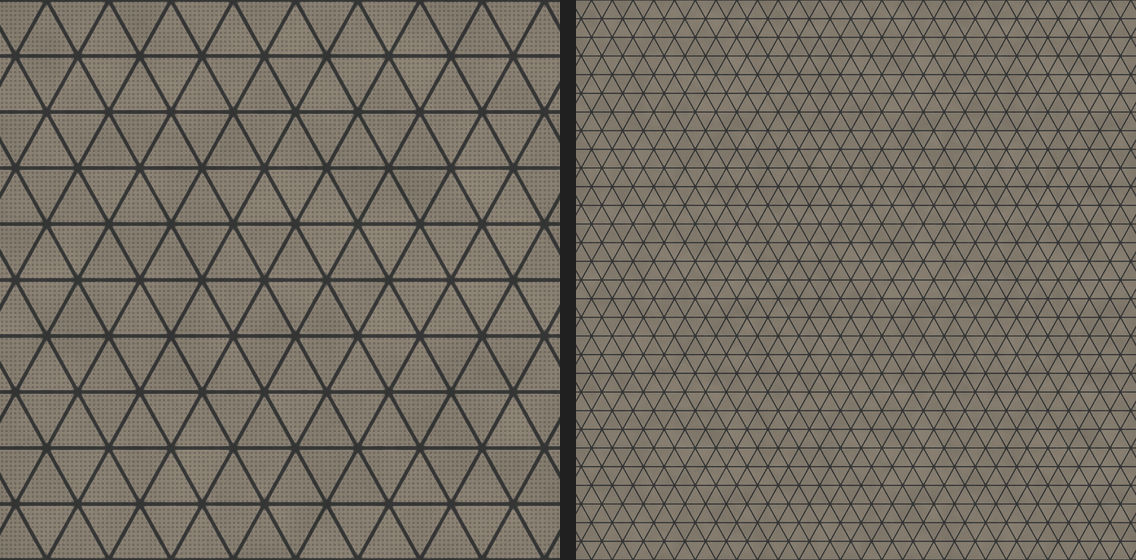
Left, the tile; right, the same tile 3 across and 3 down.
This pattern is drawn by a WebGL 2 fragment shader. Its source:

```glsl
#version 300 es
precision highp float;

#define COLUMNS 9.0
#define ROWS 10.0
#define DOTS 128.0
#define DOT_RADIUS 0.28
#define LINE_HALF_WIDTH 0.0031
#define NODE_FILLET 0.0045
#define WOBBLE 0.0005
#define TILE_COLOR vec3(0.535, 0.502, 0.448)
#define DOT_COLOR vec3(0.435, 0.405, 0.358)
#define LINE_COLOR vec3(0.205, 0.208, 0.207)
#define WEAR 0.06
#define TILE_VARIATION 0.035

uniform vec2 u_resolution;
out vec4 outColor;

float hash(vec2 p) {
    return fract(sin(dot(p, vec2(127.1, 311.7))) * 43758.5453);
}

// Value noise whose lattice wraps after the given whole period
float wrappedNoise(vec2 uv, float period) {
    vec2 p = uv * period;
    vec2 cell = floor(p);
    vec2 f = fract(p);
    f = f * f * (3.0 - 2.0 * f);
    vec2 lo = mod(cell, period);
    vec2 hi = mod(cell + 1.0, period);
    float bottom = mix(hash(lo), hash(vec2(hi.x, lo.y)), f.x);
    float top = mix(hash(vec2(lo.x, hi.y)), hash(hi), f.x);
    return mix(bottom, top, f.y);
}

float wrappedFbm(vec2 uv, float period) {
    float sum = 0.0;
    float weight = 0.5;
    for (int octave = 0; octave < 4; octave++) {
        sum += weight * wrappedNoise(uv, period);
        period *= 2.0;
        weight *= 0.5;
    }
    return sum / 0.9375;
}

float smoothMin(float a, float b, float k) {
    float h = max(k - abs(a - b), 0.0) / k;
    return min(a, b) - 0.25 * h * h * k;
}

void main() {
    vec2 uv = gl_FragCoord.xy / u_resolution;
    float pixel = 1.0 / min(u_resolution.x, u_resolution.y);

    // Three line families: both diagonals and the rows
    float x = uv.x * COLUMNS - 0.75;
    float y = uv.y * ROWS;
    vec3 family = vec3(x + 0.5 * y, x - 0.5 * y, y);
    float slope = length(vec2(COLUMNS, 0.5 * ROWS));
    vec3 toLine = abs(fract(family - 0.5) - 0.5) / vec3(slope, slope, ROWS);

    // Rounded joints and slightly uneven line edges
    float dist = smoothMin(toLine.x, toLine.y, NODE_FILLET);
    dist = smoothMin(dist, toLine.z, NODE_FILLET);
    dist += WOBBLE * (wrappedNoise(uv, 90.0) - 0.5) - LINE_HALF_WIDTH;
    float line = 1.0 - smoothstep(-0.7 * pixel, 0.7 * pixel + 0.0003, dist);

    // Triangle identity, wrapped across the canvas
    vec3 index = floor(family);
    vec2 triangle = mod(vec2(index.x + index.y, index.z), vec2(2.0 * COLUMNS, ROWS));
    float tone = 1.0 + TILE_VARIATION * (hash(triangle + 3.7) - 0.5);

    // Perforated face
    float dotDist = length(fract(uv * DOTS) - 0.5) - DOT_RADIUS;
    float dotEdge = max(0.5 * pixel * DOTS, 0.04);
    float dots = 1.0 - smoothstep(-dotEdge, dotEdge, dotDist);
    vec3 face = mix(TILE_COLOR, DOT_COLOR, dots);

    // Broad stains, fine grain and a faint pale rim
    float stain = wrappedFbm(uv, 12.0) - 0.5;
    float grain = wrappedNoise(uv, 256.0) - 0.5;
    float rim = exp(-pow((dist - 0.0016) / 0.0012, 2.0));
    face *= tone * (1.0 + 2.0 * WEAR * stain + 0.5 * WEAR * grain);
    face += 0.018 * rim;

    // Lines with a weak tint drift
    float drift = wrappedFbm(uv + 0.37, 8.0) - 0.5;
    vec3 groove = LINE_COLOR * (1.0 + 2.0 * WEAR * stain + WEAR * grain);
    groove += drift * vec3(0.012, -0.012, 0.008);

    outColor = vec4(mix(face, groove, line), 1.0);
}
```
